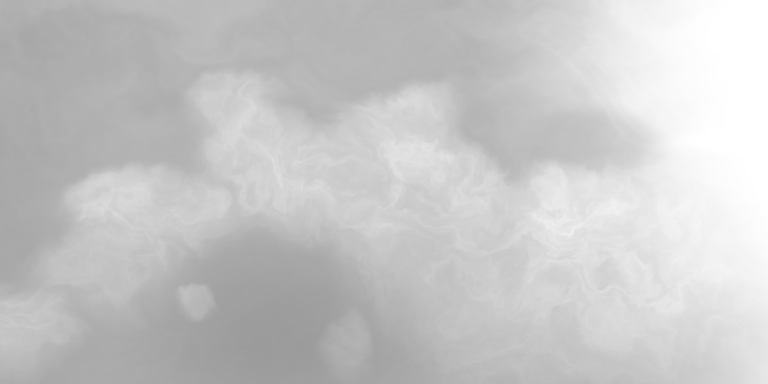
This texture is drawn by a Shadertoy shader. Its source:

```glsl
// Pale smoke drifting across a grey backdrop, lit to white from the upper right.
// Soft ellipses set the billows; two passes of gradient-noise domain warping curl
// their rims, and ridged noise adds fine filaments.

const float TAU = 6.28318;

float hash(vec2 cell) {
    vec3 h = fract(cell.xyx * vec3(0.1031, 0.1030, 0.0973));
    h += dot(h, h.yzx + 33.33);
    return fract((h.x + h.y) * h.z);
}

float cornerGradient(vec2 cell, vec2 offset) {
    float angle = TAU * hash(cell);
    return dot(vec2(cos(angle), sin(angle)), offset);
}

float gradientNoise(vec2 p) {
    vec2 i = floor(p), f = p - i;
    vec2 u = f * f * f * (f * (f * 6.0 - 15.0) + 10.0);
    vec2 e = vec2(1.0, 0.0);
    float low = mix(cornerGradient(i, f), cornerGradient(i + e, f - e), u.x);
    float high = mix(cornerGradient(i + e.yx, f - e.yx), cornerGradient(i + e.xx, f - e.xx), u.x);
    return mix(low, high, u.y);
}

float fbm(vec2 p) {
    float sum = 0.0, amplitude = 0.6;
    for (int k = 0; k < 5; k++) {
        sum += amplitude * gradientNoise(p);
        p = mat2(1.6, 1.2, -1.2, 1.6) * p + 7.3;
        amplitude *= 0.5;
    }
    return sum;
}

vec2 fbmVector(vec2 p) {
    return vec2(fbm(p), fbm(p + vec2(31.7, 17.3)));
}

// Thin bright creases where the noise crosses zero
float filaments(vec2 p) {
    float sum = 0.0, amplitude = 0.55;
    for (int k = 0; k < 4; k++) {
        float crease = 1.0 - min(1.0, abs(gradientNoise(p)) * 2.4);
        sum += amplitude * crease * crease;
        p = mat2(1.5, 1.1, -1.1, 1.5) * p + 4.1;
        amplitude *= 0.55;
    }
    return sum;
}

// Elliptical billow: crisp crown, feathered base
float puff(vec2 p, vec2 center, vec2 radius) {
    vec2 d = (p - center) / radius;
    float softness = mix(0.95, 0.45, smoothstep(-0.5, 0.7, d.y));
    return 1.0 - smoothstep(1.12 - softness, 1.12, length(d));
}

// Layer one translucent billow over the accumulated cover
float layer(float cover, float opacity, float shape) {
    return 1.0 - (1.0 - cover) * (1.0 - opacity * shape);
}

float smokeCover(vec2 p) {
    float c = 0.0;
    // Left bank and its tail
    c = layer(c, 0.55, puff(p, vec2(0.39, 0.43), vec2(0.25, 0.14)));
    c = layer(c, 0.35, puff(p, vec2(0.29, 0.46), vec2(0.13, 0.08)));
    c = layer(c, 0.38, puff(p, vec2(0.27, 0.28), vec2(0.26, 0.12)));
    c = layer(c, 0.50, puff(p, vec2(0.04, 0.12), vec2(0.15, 0.15)));
    c = layer(c, 0.35, puff(p, vec2(0.52, 0.21), vec2(0.06, 0.05)));
    // Central towers
    c = layer(c, 0.48, puff(p, vec2(0.62, 0.71), vec2(0.15, 0.12)));
    c = layer(c, 0.50, puff(p, vec2(0.68, 0.55), vec2(0.22, 0.16)));
    c = layer(c, 0.60, puff(p, vec2(1.05, 0.65), vec2(0.16, 0.14)));
    c = layer(c, 0.65, puff(p, vec2(0.96, 0.49), vec2(0.35, 0.19)));
    c = layer(c, 0.50, puff(p, vec2(1.22, 0.49), vec2(0.12, 0.14)));
    // Right bank and lower veil
    c = layer(c, 0.55, puff(p, vec2(1.47, 0.45), vec2(0.19, 0.13)));
    c = layer(c, 0.60, puff(p, vec2(1.67, 0.30), vec2(0.45, 0.30)));
    c = layer(c, 0.40, puff(p, vec2(1.20, 0.28), vec2(0.38, 0.18)));
    c = layer(c, 0.25, puff(p, vec2(0.90, 0.10), vec2(0.06, 0.10)));
    c = layer(c, 0.28, puff(p, vec2(1.40, 0.08), vec2(0.36, 0.18)));
    return c;
}

float backdrop(vec2 p, float haze) {
    float grey = 0.695 + 0.02 * p.y + 0.07 * haze * smoothstep(0.3, 0.8, p.y);
    grey -= 0.04 * smoothstep(0.35, 0.0, p.x);
    grey -= 0.09 * exp(-dot((p - vec2(0.72, 0.12)) * vec2(2.6, 3.8), (p - vec2(0.72, 0.12)) * vec2(2.6, 3.8)));
    float reach = p.x - 0.4 * smoothstep(0.75, 0.0, p.y) + 0.12 * haze;
    float glow = smoothstep(1.12, 1.92, reach);
    glow *= 1.0 - 0.5 * puff(p, vec2(1.53, 0.58), vec2(0.22, 0.15));
    return mix(grey, 1.0, glow);
}

// Nested thin strands that sweep down through the bright corner
float sweepingStrands(vec2 p) {
    float sum = 0.0;
    for (int k = 0; k < 5; k++) {
        float shift = 0.035 * float(k);
        float path = mix(0.92, 0.61, smoothstep(1.32, 1.72, p.x - shift)) + 0.3 * shift;
        sum += exp(-abs(p.y - path) * 65.0) / (1.0 + 0.5 * float(k));
    }
    return sum * smoothstep(1.22, 1.36, p.x) * smoothstep(2.0, 1.7, p.x);
}

void mainImage(out vec4 fragColor, in vec2 fragCoord) {
    vec2 p = fragCoord / iResolution.xy * vec2(2.0, 1.0);

    // Broad drift, then tighter curls
    vec2 drift = fbmVector(p * 3.2 + 2.0);
    vec2 q = p + 0.10 * drift;
    vec2 curl = fbmVector(q * 9.0 + 11.0);
    vec2 s = q + 0.05 * curl;

    float body = fbm(s * 7.0 + 1.5 * curl);
    float threads = filaments(s * vec2(5.0, 8.0) + 1.2 * drift + 0.6 * curl);
    float haze = fbm(q * vec2(2.0, 4.5) + drift + 5.0);

    float cover = clamp(smokeCover(s) * (0.92 + 0.45 * body), 0.0, 1.0);
    float smokeLight = mix(0.89, 0.96, smoothstep(0.9, 1.8, p.x));
    float base = backdrop(p, haze);
    float light = mix(base, max(base, smokeLight), cover);

    light += (threads - 0.4) * (0.012 + 0.07 * cover) * smoothstep(1.02, 0.85, base);
    light += 0.022 * sweepingStrands(p + 0.06 * drift);
    fragColor = vec4(vec3(clamp(light, 0.0, 1.0)), 1.0);
}
```
